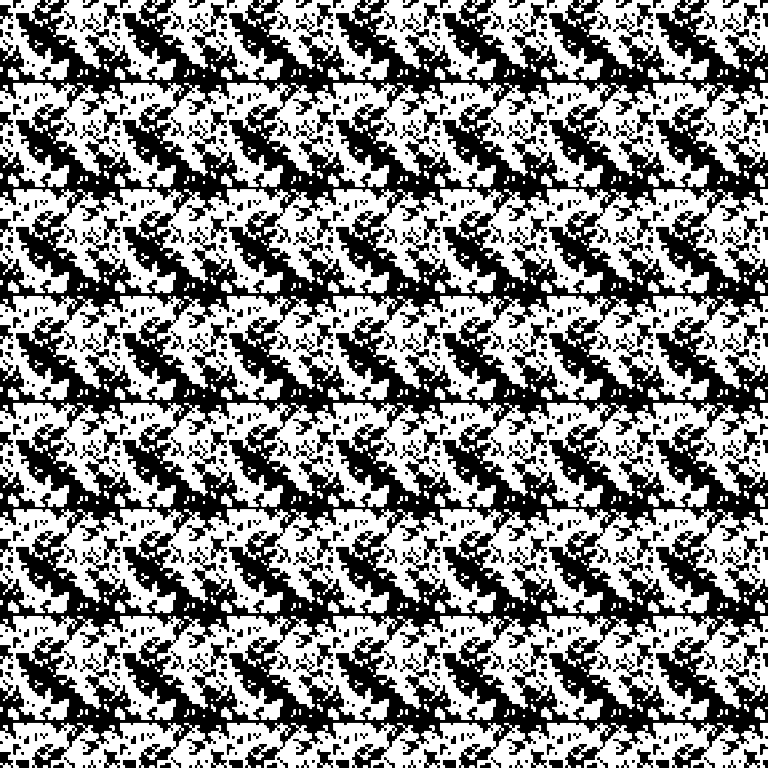
A WebGL 1 fragment shader for this pattern:

```glsl
precision highp float;

uniform vec2 u_resolution;

#define REPEATS 7.2      // repeats along the canvas height
#define TILE 40.0        // cells along one repeat
#define GRAIN 0.75       // strength of single-cell speckle
#define SQUIGGLE 1.25    // strength of fine blotches
#define MOTTLE 0.45      // strength of soft mottling
#define STREAK 0.85      // strength of diagonal streaks
#define INK_BIAS -0.02   // raises or lowers the share of ink
#define INK vec3(0.0)
#define PAPER vec3(1.0)

float hash(vec2 p) {
  vec3 q = fract(p.xyx * vec3(0.1031, 0.1030, 0.0973));
  q += dot(q, q.yzx + 33.33);
  return fract((q.x + q.y) * q.z);
}

// Value noise that wraps after "period" lattice steps, centred on zero.
float wrapNoise(vec2 p, vec2 period, float seed) {
  vec2 i = floor(p) + 0.5;
  vec2 f = fract(p);
  f = f * f * (3.0 - 2.0 * f);
  vec2 lo = floor(mod(i, period)) + seed;
  vec2 hi = floor(mod(i + 1.0, period)) + seed;
  float top = mix(hash(lo), hash(vec2(hi.x, lo.y)), f.x);
  float bottom = mix(hash(vec2(lo.x, hi.y)), hash(hi), f.x);
  return mix(top, bottom, f.y) - 0.5;
}

// Squared elliptical distance on the wrapped tile; slope is rise over run, y down.
float ellipse(vec2 p, vec2 center, vec2 radii, float slope) {
  vec2 d = mod(p - center + 0.5 * TILE, TILE) - 0.5 * TILE;
  vec2 axis = normalize(vec2(1.0, slope));
  vec2 local = vec2(dot(d, axis), dot(d, vec2(-axis.y, axis.x))) / radii;
  return dot(local, local);
}

// Flat-topped spot with a short falloff.
float blob(vec2 p, vec2 center, vec2 radii, float slope) {
  float e = ellipse(p, center, radii, slope);
  return exp(-e * e);
}

// Large dark masses minus the light openings between them.
float masses(vec2 p) {
  float ink = 0.42 * blob(p, vec2(18.0, 14.5), vec2(14.0, 5.2), 0.85);
  ink += 0.55 * blob(p, vec2(33.0, 29.0), vec2(9.5, 3.2), 0.05);
  ink += 0.75 * blob(p, vec2(37.0, 17.5), vec2(5.0, 1.8), 1.2);
  ink += 0.40 * blob(p, vec2(32.0, 34.0), vec2(7.0, 2.2), -0.15);
  ink += 0.45 * blob(p, vec2(5.5, 21.5), vec2(4.0, 2.0), 0.6);
  ink += 0.80 * blob(p, vec2(10.0, 30.3), vec2(7.0, 0.9), 0.0);

  float light = 0.65 * blob(p, vec2(11.0, 2.0), vec2(4.2, 3.0), -0.5);
  light += 0.85 * blob(p, vec2(12.5, 25.7), vec2(5.2, 3.8), -0.3);
  light += 0.45 * blob(p, vec2(6.0, 15.5), vec2(7.0, 2.6), 0.9);
  light += 0.75 * blob(p, vec2(32.0, 18.5), vec2(9.0, 1.9), 1.8);
  light += 0.42 * blob(p, vec2(33.0, 6.0), vec2(9.5, 6.0), 0.3);
  light += 0.25 * blob(p, vec2(16.0, 36.0), vec2(15.0, 3.0), 0.0);

  // Tilted oval with a dark rim and a light inside.
  float oval = sqrt(ellipse(p, vec2(22.5, 26.0), vec2(6.3, 4.0), -0.9));
  ink += 0.75 * exp(-25.0 * (oval - 1.0) * (oval - 1.0));
  light += 0.80 * exp(-4.0 * oval * oval * oval * oval);
  return ink - light;
}

float inkAt(vec2 position) {
  vec2 p = mod(floor(position) + 0.5, TILE);
  vec2 diagonal = vec2(p.x - p.y, p.x + p.y);
  float level = masses(p) + INK_BIAS;
  level += MOTTLE * wrapNoise(p / 4.0, vec2(TILE / 4.0), 11.0);
  level += SQUIGGLE * wrapNoise(p / 2.0, vec2(TILE / 2.0), 29.0);
  level += STREAK * wrapNoise(diagonal / vec2(2.0, 5.0), TILE / vec2(2.0, 5.0), 47.0);
  level += GRAIN * (hash(floor(p) + 83.0) - 0.5);
  return step(0.0, level);
}

void main() {
  // Average a small grid of samples, then tighten the cell edges.
  float coverage = 0.0;
  for (int y = 0; y < 3; y++) {
    for (int x = 0; x < 3; x++) {
      vec2 offset = (vec2(float(x), float(y)) - 1.0) / 3.0;
      vec2 uv = (gl_FragCoord.xy + offset) / u_resolution.y;
      coverage += inkAt(vec2(uv.x, 1.0 - uv.y) * REPEATS * TILE) / 9.0;
    }
  }
  coverage = smoothstep(0.25, 0.75, coverage);
  gl_FragColor = vec4(mix(PAPER, INK, coverage), 1.0);
}
```
